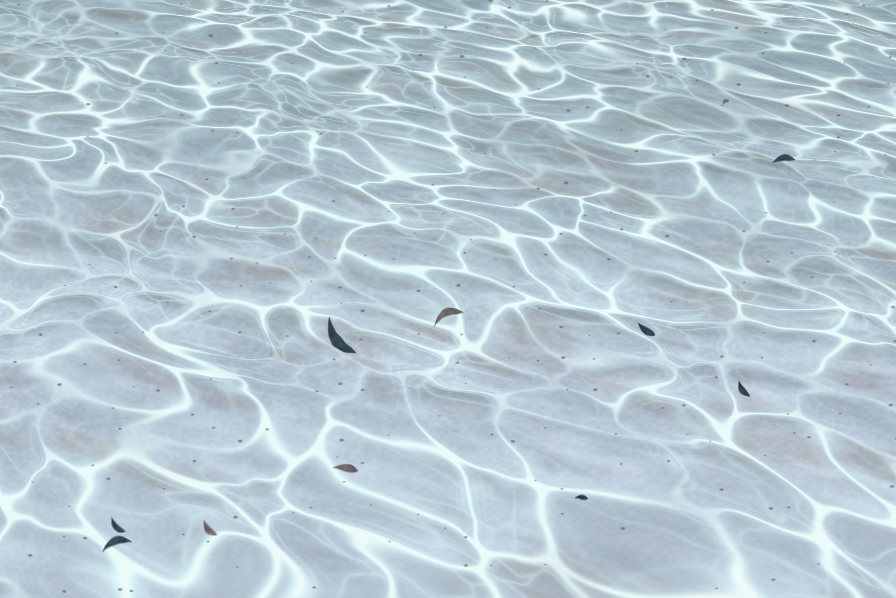
This texture is drawn by a WebGL 2 fragment shader. Its source:

```glsl
#version 300 es
precision highp float;

uniform vec2 u_resolution;
out vec4 fragColor;

const float HORIZON = 1.75;            // height of the vanishing line
const vec2 CELL_DENSITY = vec2(8.8, 24.0);
const float SHEAR = 0.5;               // tilt of the wave crests
const float LINE_WIDTH = 0.032;
const float LINE_BLUR = 0.035;         // extra width away from the focus
const float FOCUS_Y = 0.45;
const int LEAF_COUNT = 11;
const float SPECK_GRID = 0.042;
const vec3 SAND_NEAR = vec3(0.72, 0.775, 0.84);
const vec3 SAND_FAR = vec3(0.61, 0.695, 0.735);
const vec3 SHADE = vec3(0.47, 0.52, 0.535);
const vec3 SILT = vec3(0.60, 0.59, 0.59);
const vec3 GLOW = vec3(0.81, 0.91, 0.93);
const vec3 CREST = vec3(0.95, 1.0, 0.99);
const vec3 LEAF_DARK = vec3(0.13, 0.21, 0.25);
const vec3 LEAF_BROWN = vec3(0.38, 0.35, 0.37);

vec2 hash2(vec2 p) {
    vec3 q = fract(p.xyx * vec3(0.1031, 0.1030, 0.0973));
    q += dot(q, q.yzx + 33.33);
    return fract((q.xx + q.yz) * q.zy);
}

float noise(vec2 p) {
    vec2 i = floor(p), f = fract(p);
    f = f * f * (3.0 - 2.0 * f);
    float low = mix(hash2(i).x, hash2(i + vec2(1, 0)).x, f.x);
    float high = mix(hash2(i + vec2(0, 1)).x, hash2(i + vec2(1, 1)).x, f.x);
    return mix(low, high, f.y);
}

float fbm(vec2 p) {
    float sum = 0.0, amp = 0.53;
    for (int i = 0; i < 4; i++) {
        sum += amp * noise(p);
        p = mat2(1.6, 1.2, -1.2, 1.6) * p + 7.3;
        amp *= 0.5;
    }
    return sum;
}

// Rounded cells: x = distance to the border, yz = offset from the cell centre
vec3 waveCells(vec2 p) {
    vec2 base = floor(p), f = fract(p), nearest = vec2(0), home = vec2(0);
    float best = 9.0;
    for (int k = 0; k < 9; k++) {
        vec2 cell = vec2(k % 3 - 1, k / 3 - 1);
        vec2 r = cell + 0.1 + 0.8 * hash2(base + cell) - f;
        if (dot(r, r) < best) { best = dot(r, r); nearest = r; home = cell; }
    }
    float sum = 0.0;
    for (int k = 0; k < 25; k++) {
        vec2 cell = home + vec2(k % 5 - 2, k / 5 - 2);
        vec2 r = cell + 0.1 + 0.8 * hash2(base + cell) - f;
        vec2 gap = r - nearest;
        if (dot(gap, gap) > 1e-5)
            sum += exp(-18.0 * dot(0.5 * (nearest + r), normalize(gap)));
    }
    return vec3(max(0.0, -log(sum) / 18.0), -nearest);
}

vec2 warp(vec2 p, float freq, float amount) {
    return p + amount * (vec2(noise(p * freq), noise(p * freq + 41.7)) - 0.5);
}

float leafMask(vec2 p, float len, float width, float bend, float edge) {
    p.y += bend * (p.x * p.x / len - 0.4 * len);
    float t = p.x / len;
    float outline = abs(p.y) - width * (1.0 - t * t) * (1.0 + 0.4 * t);
    return (1.0 - smoothstep(-edge, edge, outline)) * step(abs(t), 1.0);
}

void main() {
    vec2 uv = gl_FragCoord.xy / u_resolution.y;
    float aspect = u_resolution.x / u_resolution.y;
    float pixel = 1.0 / u_resolution.y;
    float depth = HORIZON - uv.y;
    float blur = smoothstep(0.12, 0.6, abs(uv.y - FOCUS_Y));

    // Ground plane seen at an angle
    vec2 ground = vec2(uv.x - 0.5 * aspect, 1.0) / depth * CELL_DENSITY;
    ground.y += SHEAR * ground.x;
    vec2 wavy = warp(warp(ground + 20.0, 0.9, 0.9), 2.7, 0.24);

    // Sand with silt, ripple shadows and fine grain
    vec3 cells = waveCells(wavy);
    float broad = fbm(ground * vec2(0.55, 0.8) + 3.0);
    float mottled = fbm(ground * vec2(1.8, 3.2) + 11.0);
    vec3 color = mix(SAND_NEAR, SAND_FAR, smoothstep(0.25, 1.0, uv.y + 0.08 * (uv.x - 0.7)));
    color += 0.17 * (mottled - 0.5) + 0.16 * (broad - 0.5);
    float shadow = smoothstep(-0.1, 0.45, cells.z) * smoothstep(0.02, 0.16, cells.x);
    shadow *= smoothstep(0.3, 0.7, 0.5 * (broad + mottled));
    color = mix(color, SHADE, shadow * mix(0.45, 0.85, uv.y));
    color = mix(color, SILT, 0.4 * smoothstep(0.56, 0.75, fbm(ground * vec2(0.9, 1.9) + 60.0)));
    color += 0.05 * (noise(uv * vec2(150, 210)) - 0.5) * (1.0 - 0.7 * blur);

    // Faint secondary light web and striations beside the crests
    float fine = waveCells(warp(wavy * vec2(1.5, 1.9) + 9.0, 1.6, 0.7)).x;
    float patchy = smoothstep(0.35, 0.7, noise(ground * 0.8 + 17.0));
    color = mix(color, GLOW, (0.2 + 0.4 * patchy) * exp(-fine * 15.0));
    color += 0.035 * patchy * sin(cells.x * 75.0 + 3.0 * mottled) * exp(-cells.x * 6.0) * (1.0 - blur);

    // Main light web, its channels slightly spread
    float strength = mix(0.3, 1.0, smoothstep(0.25, 0.62, noise(ground * 0.95 + 5.0)));
    float width = (LINE_WIDTH + LINE_BLUR * blur) * mix(0.65, 1.4, noise(wavy * 1.3));
    vec3 spread = (vec3(cells.x) + vec3(0.008, 0.0, -0.004)) / width;
    color = mix(color, GLOW, 0.62 * strength * exp(-cells.x * 8.5));
    color = mix(color, CREST, strength * 0.88 * exp(-spread * spread));

    // Small debris
    vec2 slot = floor(uv / SPECK_GRID);
    vec2 seed = hash2(slot + 71.0);
    vec2 toSpeck = (fract(uv / SPECK_GRID) - 0.2 - 0.6 * hash2(slot + 7.0)) * SPECK_GRID;
    float radius = 0.0008 + 0.0017 * seed.y * seed.y;
    float speck = 1.0 - smoothstep(radius - pixel, radius + pixel, length(toSpeck * vec2(0.7, 1.1)));
    color = mix(color, LEAF_BROWN, 0.65 * speck * step(seed.x, 0.28));

    // Drifting leaves
    for (int i = 0; i < LEAF_COUNT; i++) {
        vec2 a = hash2(vec2(i, 3) + 13.0), b = hash2(vec2(i, 9) + 29.0);
        vec2 place = vec2(fract(float(i) * 0.618 + 0.3 * a.x) * aspect, 0.04 + 0.8 * a.y);
        float size = (HORIZON - place.y) * mix(0.007, 0.03, b.x * b.x);
        float angle = (b.y - 0.6) * 1.7;
        vec2 local = mat2(cos(angle), -sin(angle), sin(angle), cos(angle)) * (uv - place);
        local.y += 0.0025 * (noise(uv * 90.0) - 0.5);
        float mask = leafMask(local, size, 0.002 + size * 0.18, b.y - 0.4, pixel * (1.0 + blur));
        vec3 tint = mix(LEAF_DARK, LEAF_BROWN, step(0.68, a.x)) + 0.12 * (noise(uv * 130.0) - 0.4);
        color = mix(color, tint, 0.92 * mask);
    }
    fragColor = vec4(clamp(color, 0.0, 1.0), 1.0);
}
```
